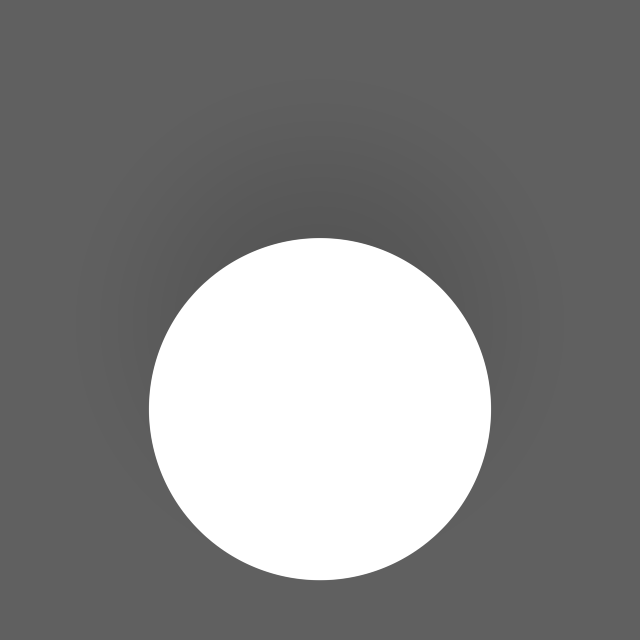
Reproduce this background procedurally as a three.js fragment shader.

```glsl
// A white disc on a flat grey ground, with a wide soft shadow cast upward.
// The disc is a circle distance function with a smoothed edge; the shadow
// is a radial falloff around a point above the disc's centre.

#define DISC_CENTER vec2(0.5, 0.3607)
#define DISC_RADIUS 0.2673
#define EDGE_WIDTH 0.002
#define SHADOW_CENTER vec2(0.5, 0.495)
#define SHADOW_INNER 0.08
#define SHADOW_OUTER 0.42
#define SHADOW_DEPTH 0.042
#define GROUND_COLOR vec3(0.376)
#define DISC_COLOR vec3(1.0)

varying vec2 vUv;

// Signed distance to a circle, negative inside.
float circleDistance(vec2 point, vec2 center, float radius) {
  return length(point - center) - radius;
}

// Shadow strength: 1 near its centre, fading to 0 at the outer radius.
float softShadow(vec2 point) {
  float reach = distance(point, SHADOW_CENTER);
  return 1.0 - smoothstep(SHADOW_INNER, SHADOW_OUTER, reach);
}

void main() {
  // Ground darkened by the shadow
  vec3 color = GROUND_COLOR - SHADOW_DEPTH * softShadow(vUv);

  // Disc on top
  float disc = circleDistance(vUv, DISC_CENTER, DISC_RADIUS);
  float coverage = 1.0 - smoothstep(-0.5 * EDGE_WIDTH, 0.5 * EDGE_WIDTH, disc);
  color = mix(color, DISC_COLOR, coverage);

  gl_FragColor = vec4(color, 1.0);
}
```
